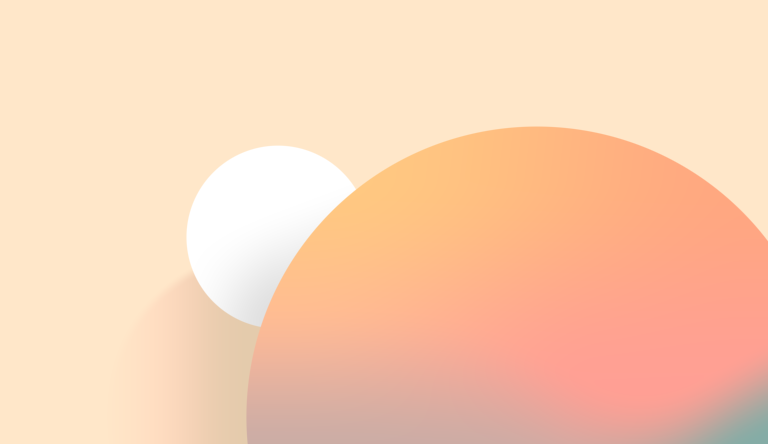
This background is drawn by a Shadertoy shader. Its source:

```glsl
// Soft pastel discs: a large sunset-coloured circle over a white one, on cream.

// Antialiased coverage of a disc, with an extra blur in canvas heights
float disc(vec2 p, vec2 centre, float radius, float blur) {
    float w = blur + 0.8 / iResolution.y;
    return 1.0 - smoothstep(-w, w, length(p - centre) - radius);
}

// Faint peach disc that deepens to tan on its right
vec4 shadowDisc(vec2 p) {
    vec3 tint = mix(vec3(1.0, 0.83, 0.73), vec3(0.895, 0.795, 0.675),
                    smoothstep(0.32, 0.56, p.x));
    float fade = smoothstep(0.2, 0.5, p.x);
    return vec4(tint, fade * disc(p, vec2(0.608, 0.063), 0.367, 0.012));
}

// White disc with a grey fold below a slanted line
vec3 whiteDisc(vec2 p) {
    float depth = 0.433 + 0.375 * (p.x - 0.419) - p.y;
    float shade = smoothstep(-0.03, 0.22, depth) * smoothstep(0.4, 0.62, p.x);
    return vec3(1.0 - 0.125 * shade);
}

// Amber to coral, with a mauve and teal haze rising from below
vec3 sunsetDisc(vec2 p) {
    vec3 colour = mix(vec3(1.0, 0.785, 0.505), vec3(1.0, 0.655, 0.5),
                      smoothstep(0.75, 1.7, p.x + 0.12 * (0.5 - p.y)));
    vec3 blush = mix(vec3(1.0, 0.72, 0.6), vec3(1.0, 0.625, 0.58),
                     smoothstep(0.65, 1.35, p.x));
    colour = mix(colour, blush, 1.0 - smoothstep(0.12, 0.6, p.y));

    // The haze dips where the coral glow reaches down
    float dip = (p.x - 1.45) / 0.3;
    float hazeTop = 0.32 - 0.2 * exp(-dip * dip);
    float hazeDepth = mix(0.36, 0.22, smoothstep(0.9, 1.5, p.x));
    float haze = 1.0 - smoothstep(hazeTop - hazeDepth, hazeTop, p.y);
    vec3 hazeColour = mix(vec3(0.79, 0.675, 0.65), vec3(0.52, 0.675, 0.65),
                          smoothstep(1.25, 1.68, p.x));
    return mix(colour, hazeColour, haze);
}

void mainImage(out vec4 fragColor, in vec2 fragCoord) {
    vec2 p = fragCoord / iResolution.y;
    vec3 colour = vec3(1.0, 0.906, 0.788);

    // Layers from back to front
    vec4 shadow = shadowDisc(p);
    colour = mix(colour, shadow.rgb, shadow.a);
    colour = mix(colour, whiteDisc(p), disc(p, vec2(0.626, 0.466), 0.206, 0.0));
    colour = mix(colour, sunsetDisc(p), disc(p, vec2(1.209, 0.061), 0.654, 0.0));

    fragColor = vec4(colour, 1.0);
}
```
